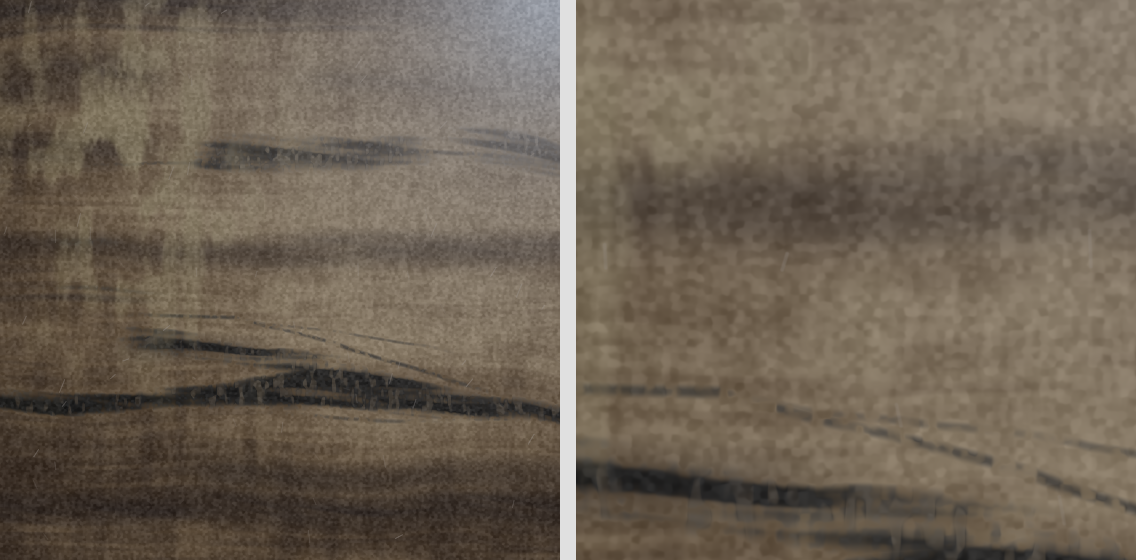
Left, the full canvas; right, a detail of the centre.
Write a three.js fragment shader that draws this texture.

```glsl
varying vec2 vUv;

const vec3 TAN = vec3(0.535, 0.475, 0.385);
const vec3 BROWN = vec3(0.39, 0.325, 0.25);
const vec3 UMBER = vec3(0.225, 0.18, 0.145);
const vec3 SHADE = vec3(0.175, 0.145, 0.13);
const vec3 INK = vec3(0.11, 0.11, 0.11);
const vec3 WORN = vec3(0.51, 0.47, 0.365);
const vec3 HAZE = vec3(0.535, 0.51, 0.50);
const vec3 GLARE = vec3(0.62, 0.65, 0.70);
const vec2 LIGHT_CENTER = vec2(0.68, 0.63);
const float WARP = 0.024;
const float GRAIN = 0.09;
const int SCRATCHES = 80;

vec2 hash2(vec2 p) {
  vec3 h = fract(p.xyx * vec3(0.1031, 0.1030, 0.0973));
  h += dot(h, h.yzx + 33.33);
  return fract((h.xx + h.yz) * h.zy);
}

// Smooth cellular noise: random cell values blended by distance
float cellNoise(vec2 p) {
  vec2 base = floor(p);
  float sum = 0.0;
  float total = 0.0;
  for (int j = -1; j <= 1; j++) {
    for (int i = -1; i <= 1; i++) {
      vec2 cell = base + vec2(float(i), float(j));
      vec2 offset = cell + 0.2 + 0.6 * hash2(cell + 71.0) - p;
      float weight = exp(-5.0 * dot(offset, offset));
      sum += weight * hash2(cell + 19.0).x;
      total += weight;
    }
  }
  return sum / total;
}

// Horizontal band with tapered ends and a soft profile
float band(vec2 p, float y, float halfWidth, float x0, float x1) {
  float ends = smoothstep(x0 - 0.07, x0 + 0.07, p.x) * (1.0 - smoothstep(x1 - 0.07, x1 + 0.07, p.x));
  return ends * (1.0 - smoothstep(0.1, 1.6, abs(p.y - y) / halfWidth));
}

float softBands(vec2 p) {
  float d = 0.50 * band(p, 0.555, 0.028, -0.2, 1.2);
  d = max(d, 0.80 * band(p, 0.088, 0.030, -0.2, 1.2));
  d = max(d, 0.50 * band(p, 0.145, 0.028, 0.35, 1.2));
  d = max(d, 0.85 * band(p, 0.985, 0.034, -0.2, 1.2));
  d = max(d, 0.55 * band(p, 0.943, 0.007, -0.2, 0.7));
  d = max(d, 0.60 * band(p, 0.86, 0.042, -0.2, 0.27));
  d = max(d, 0.35 * band(p, 0.85, 0.025, 0.55, 0.85));
  d = max(d, 0.65 * band(p, 0.735, 0.030, -0.2, 0.25));
  d = max(d, 0.45 * band(p, 0.375, 0.024, 0.22, 0.46));
  return max(d, 0.55 * band(p, 0.465, 0.007, -0.2, 0.25));
}

// Dark veins: the main lens, its branch and two side lenses
float inkVeins(vec2 p) {
  float bulge = exp(-pow((p.x - 0.60) / 0.15, 2.0));
  float top = 0.303 + 0.042 * bulge - 0.020 * smoothstep(0.7, 0.9, p.x);
  float bottom = 0.262 - 0.025 * smoothstep(0.55, 0.9, p.x);
  float d = smoothstep(bottom - 0.008, bottom + 0.014, p.y) * (1.0 - smoothstep(top - 0.024, top + 0.010, p.y));
  d = max(d, 0.75 * band(p, 0.407 - 0.19 * (p.x - 0.2), 0.024, 0.23, 0.62));
  d = max(d, 0.72 * band(p, 0.720, 0.030, 0.34, 0.76));
  return max(d, 0.75 * band(p, 0.733 - 0.1 * (p.x - 0.9), 0.032, 0.82, 1.2));
}

// Faint hairlines along the figure
float hairlines(vec2 p) {
  float y = 0.438 - 0.33 * max(p.x - 0.42, 0.0);
  float d = 0.9 * band(p, y, 0.004, 0.25, 0.86);
  d = max(d, 0.6 * band(p, y + 0.05 * smoothstep(0.4, 0.8, p.x), 0.003, 0.45, 0.78));
  d = max(d, 0.8 * band(p, 0.735 - 0.06 * (p.x - 0.6), 0.004, 0.55, 0.95));
  d = max(d, 0.7 * band(p, 0.705, 0.003, 0.18, 0.5));
  d = max(d, 0.6 * band(p, 0.482, 0.004, 0.1, 0.26));
  d = max(d, 0.6 * band(p, 0.247 - 0.06 * (p.x - 0.6), 0.003, 0.5, 0.76));
  return max(d, band(p, 0.564, 0.007, 0.12, 0.18));
}

// Short, near-vertical hairline scratches
float scratches(vec2 p) {
  float d = 0.0;
  for (int i = 0; i < SCRATCHES; i++) {
    vec2 seed = vec2(float(i), 5.0);
    vec2 r = hash2(seed + 40.0);
    vec2 q = p - hash2(seed);
    vec2 span = vec2(0.024 * (r.x - 0.5), 0.003 + 0.02 * r.y);
    float along = clamp(dot(q, span) / dot(span, span), 0.0, 1.0);
    float stroke = 1.0 - smoothstep(0.0003, 0.0018, length(q - span * along));
    d = max(d, stroke * (0.2 + 0.8 * r.x));
  }
  return d;
}

void main() {
  vec2 p = vUv;
  float wave = cellNoise(p * vec2(4.0, 5.0) + 3.0) - 0.5;
  vec2 q = p + vec2(0.0, WARP * wave);
  float grain = cellNoise(p * vec2(210.0, 230.0));
  float fleck = cellNoise(p * vec2(150.0, 65.0) + 11.0);
  float fibre = cellNoise(q * vec2(8.0, 120.0));
  float strand = cellNoise((q + vec2(0.0, 0.12 * q.x)) * vec2(6.0, 80.0) + 50.0);
  float streak = cellNoise(p * vec2(2.0, 14.0) + 7.0);
  float smear = cellNoise(p * vec2(48.0, 8.0));
  float blotch = cellNoise(p * vec2(19.0, 16.0) + 30.0);

  // Wood tone under uneven light
  float tone = 1.04 - 1.22 * length((p - LIGHT_CENTER) * vec2(0.85, 1.08));
  tone += 0.42 * (streak - 0.5) + 0.20 * (fibre - 0.5) + 0.15 * (smear - 0.5) + 0.14 * (blotch - 0.5);
  vec3 color = mix(UMBER, BROWN, smoothstep(-0.05, 0.55, tone));
  color = mix(color, TAN, smoothstep(0.42, 0.92, tone));

  // Soft bands, then veins feathered into strands and flecks
  color = mix(color, SHADE, clamp(softBands(q) * (0.45 + 0.6 * strand + 0.4 * fibre), 0.0, 1.0));
  float body = inkVeins(q);
  float feather = 0.75 * (strand - 0.5) + 0.35 * (fibre - 0.5) + 0.40 * (fleck - 0.5) + 0.30 * (grain - 0.5);
  float ink = smoothstep(0.20, 0.95, body + feather) * smoothstep(0.0, 0.35, body);
  ink *= 1.0 - 0.35 * smoothstep(0.55, 0.85, fleck);
  color = mix(color, INK, ink);
  float broken = smoothstep(0.28, 0.68, 0.4 * fleck + 0.3 * grain + 0.3 * blotch);
  color = mix(color, INK, 0.8 * broken * hairlines(q + vec2(0.0, 0.004 * (blotch - 0.5))));

  // Worn patches smeared downward
  vec2 wear = (p - vec2(0.25, 0.75)) / vec2(0.25, 0.34);
  float patches = smoothstep(0.43, 0.74, 0.6 * blotch + 0.3 * smear + 0.1 * fleck);
  color = mix(color, WORN, 0.8 * patches * exp(-dot(wear, wear)));

  // Haze and corner glare
  float corner = length((p - vec2(1.02)) * vec2(0.9, 1.05));
  color = mix(color, HAZE, 0.82 * exp(-3.0 * corner * corner));
  color = mix(color, GLARE, 0.85 * exp(-22.0 * corner * corner));

  // Surface grain and scratches
  color += GRAIN * (grain - 0.5) + 0.05 * (fleck - 0.5);
  color = mix(color, HAZE + 0.08, 0.35 * scratches(p));
  gl_FragColor = vec4(color, 1.0);
}
```
